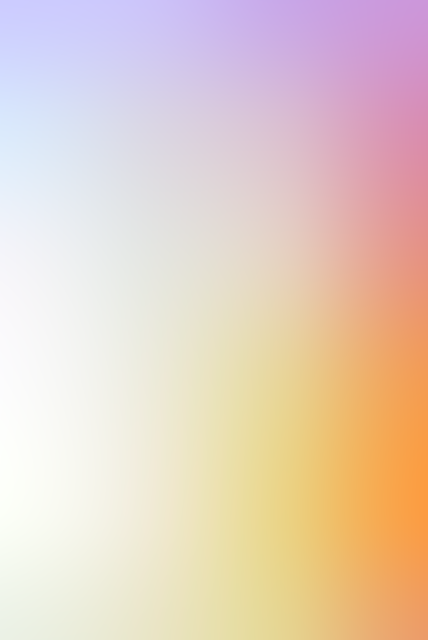
Give the GLSL for this background, as a WebGL 1 fragment shader.

```glsl
precision highp float;
// Soft mesh gradient: lilac top, white left, rose right side and an orange glow at lower right.

#define ROW_SPANS 5.0
#define COLUMN_SPANS 3.0
#define STREAK_STRENGTH 0.003
#define STREAK_COUNT 20.0
#define STREAK_SLANT 0.18

uniform vec2 u_resolution;

// Cubic interpolation weight of a mesh node at distance d, in spans
float nodeWeight(float d) {
  d = abs(d);
  if (d < 1.0) return (1.5 * d - 2.5) * d * d + 1.0;
  if (d < 2.0) return ((-0.5 * d + 2.5) * d - 4.0) * d + 2.0;
  return 0.0;
}

// Blend four colours spread evenly from left to right
vec3 blendRow(float x, vec3 left, vec3 midLeft, vec3 midRight, vec3 right) {
  float s = x * COLUMN_SPANS;
  vec4 w = vec4(nodeWeight(s), nodeWeight(s - 1.0),
                nodeWeight(s - 2.0), nodeWeight(s - 3.0));
  vec3 sum = left * w.x + midLeft * w.y + midRight * w.z + right * w.w;
  return sum / dot(w, vec4(1.0));
}

// Add one mesh row to the running sum; alpha holds the total weight
void addRow(inout vec4 sum, float distanceToRow, vec3 color) {
  sum += vec4(color, 1.0) * nodeWeight(distanceToRow);
}

vec3 meshColor(vec2 uv) {
  float t = (1.0 - uv.y) * ROW_SPANS;
  vec4 sum = vec4(0.0);

  // Lilac top edge
  addRow(sum, t, blendRow(uv.x,
    vec3(0.80, 0.80, 1.00), vec3(0.80, 0.77, 0.98),
    vec3(0.785, 0.655, 0.91), vec3(0.80, 0.59, 0.855)));
  // Pale blue to pink
  addRow(sum, t - 1.0, blendRow(uv.x,
    vec3(0.855, 0.915, 0.99), vec3(0.855, 0.845, 0.90),
    vec3(0.855, 0.745, 0.815), vec3(0.85, 0.55, 0.69)));
  // White to rose
  addRow(sum, t - 2.0, blendRow(uv.x,
    vec3(0.96, 0.96, 0.98), vec3(0.898, 0.905, 0.89),
    vec3(0.898, 0.815, 0.75), vec3(0.90, 0.57, 0.51)));
  // White through cream to orange
  addRow(sum, t - 3.0, blendRow(uv.x,
    vec3(0.988, 0.988, 0.992), vec3(0.933, 0.925, 0.87),
    vec3(0.91, 0.83, 0.59), vec3(0.957, 0.61, 0.32)));
  // Heart of the orange glow
  addRow(sum, t - 4.0, blendRow(uv.x,
    vec3(0.988, 1.00, 0.973), vec3(0.945, 0.925, 0.85),
    vec3(0.92, 0.825, 0.52), vec3(0.988, 0.61, 0.255)));
  // Muted bottom edge
  addRow(sum, t - 5.0, blendRow(uv.x,
    vec3(0.92, 0.945, 0.90), vec3(0.915, 0.90, 0.785),
    vec3(0.90, 0.83, 0.57), vec3(0.925, 0.61, 0.41)));

  return sum.rgb / sum.a;
}

void main() {
  vec2 uv = gl_FragCoord.xy / u_resolution;
  vec3 color = meshColor(uv);

  // Faint slanted streaks over the cream area
  float phase = (uv.x - STREAK_SLANT * uv.y) * STREAK_COUNT;
  float creamMask = smoothstep(0.15, 0.4, uv.x) * (1.0 - smoothstep(0.5, 0.75, uv.x))
                  * (1.0 - smoothstep(0.4, 0.75, uv.y));
  color += STREAK_STRENGTH * creamMask * sin(6.2832 * phase) * vec3(1.0, -0.5, 0.5);

  gl_FragColor = vec4(clamp(color, 0.0, 1.0), 1.0);
}
```
